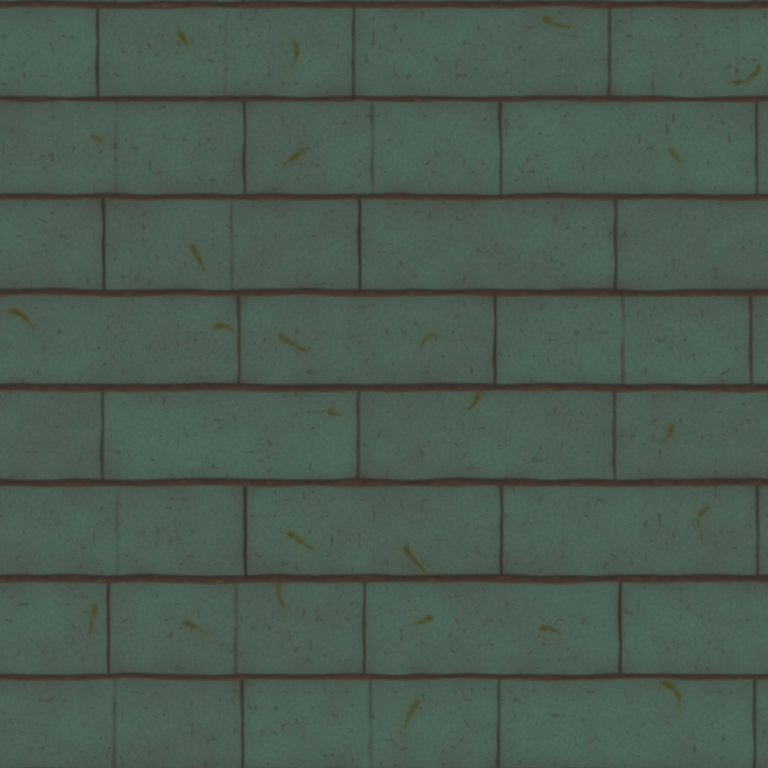
Give the GLSL for this texture, as a Shadertoy shader.

```glsl
// Weathered green brick wall: eight staggered courses, rusty bed joints, olive scuffs.

const vec2  REPEATS      = vec2(3.0, 8.0);    // bricks across, courses down
const vec2  COURSE_SHIFT = vec2(0.135, 0.312); // first upright joint of even, odd courses
const float TOP_OFFSET   = 0.005;
const float BED_HALF     = 0.0046;            // half widths of the joints
const float UPRIGHT_HALF = 0.0019;
const float SOFTNESS     = 0.0024;
const float WAVER        = 0.0022;
const float SCUFF_CHANCE = 0.45;
const vec2  SCUFF_GRID   = vec2(6.0, 8.0);

const vec3 FACE_GREEN  = vec3(0.298, 0.398, 0.348);
const vec3 FACE_DULL   = vec3(0.300, 0.350, 0.318);
const vec3 GRIME       = vec3(0.265, 0.280, 0.240);
const vec3 JOINT_DARK  = vec3(0.200, 0.180, 0.160);
const vec3 JOINT_RUST  = vec3(0.275, 0.205, 0.170);
const vec3 CHIP_TAN    = vec3(0.390, 0.360, 0.290);
const vec3 SCUFF_OLIVE = vec3(0.285, 0.270, 0.130);

vec2 hash2(vec2 p) {
    vec3 q = fract(p.xyx * vec3(0.1031, 0.1030, 0.0973));
    q += dot(q, q.yzx + 33.33);
    return fract((q.xx + q.yz) * q.zy);
}

vec2 gradientAt(vec2 cell, vec2 period) {
    float angle = 6.28319 * hash2(mod(cell, period) + period).x;
    return vec2(cos(angle), sin(angle));
}

// Gradient noise that wraps over the canvas, about -1 to 1
float noise(vec2 uv, vec2 period) {
    vec2 p = uv * period, i = floor(p), f = p - i;
    vec2 w = f * f * f * (f * (f * 6.0 - 15.0) + 10.0);
    vec2 e = vec2(1.0, 0.0);
    float a = dot(gradientAt(i, period), f);
    float b = dot(gradientAt(i + e.xy, period), f - e.xy);
    float c = dot(gradientAt(i + e.yx, period), f - e.yx);
    float d = dot(gradientAt(i + e.xx, period), f - e.xx);
    return 1.4 * mix(mix(a, b, w.x), mix(c, d, w.x), w.y);
}

float line(float dist, float halfWidth, float soft) {
    return 1.0 - smoothstep(halfWidth - soft, halfWidth + soft, dist);
}

// Short bent strokes scattered over a jittered grid
float scuffs(vec2 uv) {
    vec2 home = floor(uv * SCUFF_GRID);
    float cover = 0.0;
    for (int y = -1; y <= 1; y++)
    for (int x = -1; x <= 1; x++) {
        vec2 cell = home + vec2(x, y);
        vec2 id = mod(cell, SCUFF_GRID);
        vec2 place = hash2(id + 17.0), shape = hash2(id + 53.0), kind = hash2(id + 91.0);
        vec2 q = uv - (cell + 0.15 + 0.7 * place) / SCUFF_GRID;
        float angle = (shape.x - 0.5) * 2.6;
        q = mat2(cos(angle), sin(angle), -sin(angle), cos(angle)) * q;
        q.x += (shape.y - 0.5) * 45.0 * q.y * q.y;
        float halfLength = mix(0.006, 0.022, kind.y);
        float taper = 1.0 - 0.6 * smoothstep(-halfLength, halfLength, q.y);
        float dist = length(vec2(q.x, max(abs(q.y) - halfLength, 0.0)));
        float stroke = line(dist, 0.0042 * taper, 0.0035);
        float halo = 0.25 * exp(-dist * 110.0);
        cover = max(cover, step(kind.x, SCUFF_CHANCE) * max(stroke, halo));
    }
    return cover;
}

void mainImage(out vec4 fragColor, in vec2 fragCoord) {
    vec2 uv = fragCoord / iResolution.xy;
    uv.y = 1.0 - uv.y;
    float soft = max(SOFTNESS, 1.0 / iResolution.y);
    float broad = noise(uv, vec2(7.0, 9.0));
    float medium = noise(uv, vec2(24.0, 28.0));
    float fine = noise(uv, vec2(85.0, 90.0));
    float grain = noise(uv, vec2(190.0));

    // Bed joints
    float course = (uv.y - TOP_OFFSET) * REPEATS.y;
    float row = mod(floor(course), REPEATS.y);
    float bed = floor(course + 0.5);
    vec2 bedRandom = hash2(vec2(mod(bed, REPEATS.y), 7.0));
    float wobble = WAVER * noise(uv, vec2(9.0, 8.0)) + 0.0008 * medium;
    float bedOffset = (course - bed) / REPEATS.y + wobble + (bedRandom.x - 0.5) * 0.004;
    float ragged = noise(uv, vec2(16.0, 8.0));
    float bedHalf = BED_HALF * (mix(0.72, 1.1, bedRandom.y) + 0.3 * ragged + 0.12 * fine);
    float bedMask = line(abs(bedOffset), bedHalf, soft);

    // Upright joints, with faint ones at some brick centres
    float shift = mod(row, 2.0) < 0.5 ? COURSE_SHIFT.x : COURSE_SHIFT.y;
    shift += (hash2(vec2(row, 31.0)).x - 0.5) * 0.016;
    float along = (uv.x - shift + 0.0012 * medium) * REPEATS.x;
    float upright = floor(along + 0.5), centre = floor(along) + 0.5;
    vec2 uprightRandom = hash2(vec2(mod(upright, REPEATS.x), row) + 5.0);
    vec2 brickRandom = hash2(vec2(mod(centre - 0.5, REPEATS.x), row) + 43.0);
    float uprightDist = abs(along - upright) / REPEATS.x;
    float centreDist = abs(along - centre) / REPEATS.x;
    float uprightMask = line(uprightDist, UPRIGHT_HALF * (1.0 + 0.35 * medium), soft)
        * mix(0.65, 0.95, uprightRandom.x);
    float faintMask = line(centreDist, UPRIGHT_HALF, soft * 1.5)
        * smoothstep(0.35, 0.9, brickRandom.x) * (0.42 + 0.3 * medium);

    // Mottled faces, pits and dirt beside the joints
    float dullness = 0.43 + 0.35 * broad + 0.3 * medium + 0.22 * fine + (brickRandom.y - 0.5) * 0.35;
    vec3 color = mix(FACE_GREEN, FACE_DULL, clamp(dullness, 0.0, 1.0));
    color *= 1.0 + 0.035 * grain + 0.025 * fine;
    float pits = smoothstep(0.42, 0.8, noise(uv, vec2(110.0, 96.0)) + 0.25 * medium);
    color = mix(color, GRIME, 0.55 * pits);
    float dirt = 0.75 * exp(-abs(bedOffset) * 85.0) + 0.4 * exp(-uprightDist * 120.0);
    color = mix(color, GRIME, clamp(dirt * (0.85 + 0.5 * medium), 0.0, 0.85));

    // Scuffs, then mortar and pale chips
    color = mix(color, SCUFF_OLIVE, scuffs(uv) * clamp(0.75 + 0.5 * fine, 0.0, 1.0));
    color = mix(color, JOINT_DARK, max(uprightMask, max(faintMask, 0.0)));
    float rust = smoothstep(-0.005, 0.004, bedOffset + 0.003 * ragged);
    vec3 mortar = mix(JOINT_DARK, JOINT_RUST, rust) * (1.0 + 0.1 * fine);
    color = mix(color, mortar, bedMask * 0.95);
    float chips = smoothstep(0.45, 0.9, noise(uv, vec2(40.0, 80.0)));
    color = mix(color, CHIP_TAN, 0.55 * chips * line(abs(bedOffset - 0.003), 0.002, soft));

    fragColor = vec4(color, 1.0);
}
```
